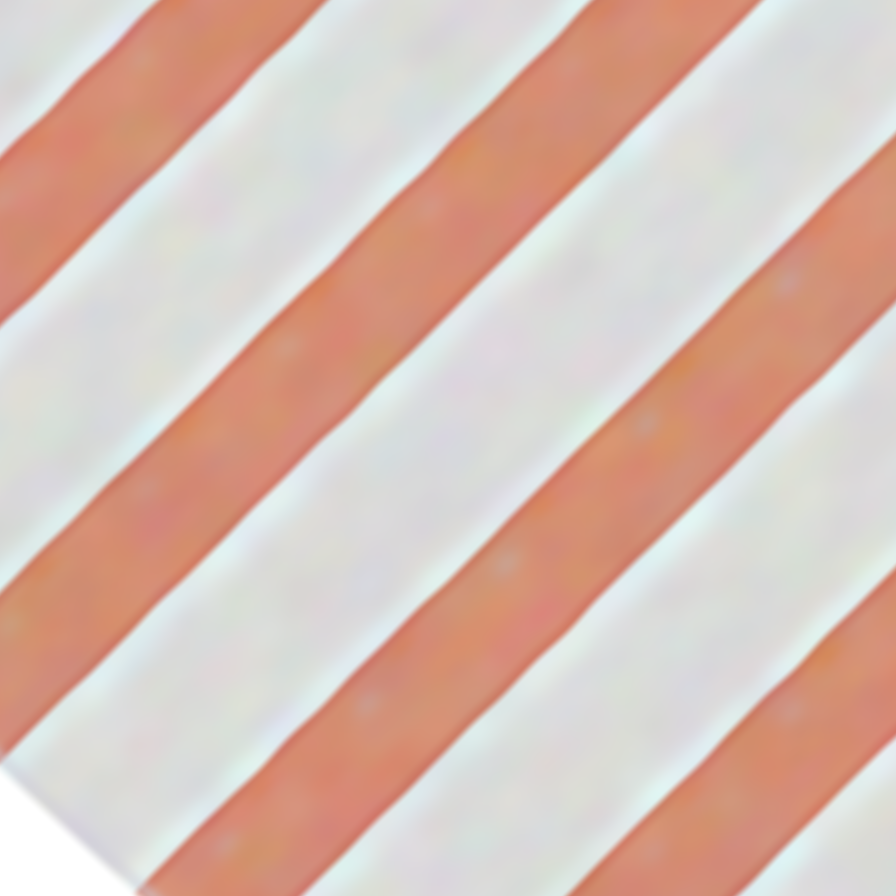
Write a Shadertoy shader that draws this pattern.

```glsl
// Diagonal terracotta stripes on pale grey, with one white cut corner at lower left.
// Each stripe is a distance to the nearest repeated center line, dressed with dark rims,
// cool halos, regularly spaced flecks and soft blotches of hashless-sine value noise.

#define STRIPE_PITCH  0.4852   // measured along one canvas side
#define STRIPE_START  0.2715   // first center line, from the upper left corner
#define STRIPE_HALF   0.0950
#define EDGE_SOFT     0.0075
#define FLECK_PITCH   0.3125
#define BLOTCH_SCALE  17.0
#define BLOTCH_AMOUNT 0.050
#define GREY  vec3(0.853, 0.856, 0.850)
#define CLAY  vec3(0.832, 0.556, 0.452)
#define RIM   vec3(0.800, 0.455, 0.375)
#define HALO  vec3(0.885, 0.945, 0.945)

vec3 hash32(vec2 p) {
    vec3 q = fract(p.xyx * vec3(0.1031, 0.1030, 0.0973));
    q += dot(q, q.yxz + 33.33);
    return fract((q.xxy + q.yzz) * q.zyx);
}

// Smooth colour noise, centered on zero
vec3 blotches(vec2 p) {
    vec2 cell = floor(p), f = fract(p);
    f = f * f * (3.0 - 2.0 * f);
    vec3 low  = mix(hash32(cell), hash32(cell + vec2(1, 0)), f.x);
    vec3 high = mix(hash32(cell + vec2(0, 1)), hash32(cell + vec2(1, 1)), f.x);
    return mix(low, high, f.y) - 0.5;
}

float spot(vec2 offset, vec2 radius) {
    vec2 q = offset / radius;
    return exp(-dot(q, q));
}

void mainImage(out vec4 fragColor, in vec2 fragCoord) {
    vec2 uv = fragCoord / iResolution.xy;
    float pixel = 1.0 / min(iResolution.x, iResolution.y);
    float soft = max(EDGE_SOFT, pixel);

    // Diagonal axes: across the stripes, and along them
    float across = uv.x + 1.0 - uv.y;
    float along = uv.x + uv.y;
    float index = floor((across - STRIPE_START) / STRIPE_PITCH + 0.5);
    float offset = across - STRIPE_START - index * STRIPE_PITCH;

    // Slight waver of the edges
    vec3 waver = blotches(vec2(along * 14.0, index * 7.0 + sign(offset) * 2.0 + 40.0));
    float dist = abs(offset) - STRIPE_HALF + 0.004 * waver.x;

    // Pale ground with a halo, wider on the lower side of each stripe
    float haloWidth = offset > 0.0 ? 0.034 : 0.025;
    float halo = exp(-pow(max(dist - 0.012, 0.0) / haloWidth, 2.0));
    vec3 ground = mix(GREY, HALO, halo * (0.80 + 0.5 * waver.y));

    // Clay stripe with darker, redder rims
    vec3 clay = mix(CLAY, RIM, 0.75 * smoothstep(-0.024, -0.003, dist));

    // Flecks repeat along each stripe; outer stripes shift by half a step
    float phase = abs(index - 1.5) > 1.0 ? 0.5 : 0.0;
    float step1 = fract(along / FLECK_PITCH + phase + 0.5) - 0.5;
    float step2 = fract(along / FLECK_PITCH + phase + 0.17) - 0.5;
    float mauve = spot(vec2(step1 * FLECK_PITCH, offset + 0.047), vec2(0.028, 0.020));
    float amber = spot(vec2(step2 * FLECK_PITCH, offset + 0.073), vec2(0.036, 0.016));
    clay = mix(clay, vec3(0.80, 0.62, 0.57), mauve * (index == 2.0 ? 0.75 : 0.45));
    clay = mix(clay, vec3(0.85, 0.51, 0.33), amber * 0.55);

    // Blotchy tint, stronger in the clay
    vec2 grain = vec2(along * 0.7, across) * BLOTCH_SCALE;
    vec3 tint = blotches(grain) + 0.4 * blotches(grain * 2.1 + 19.0);
    ground += tint * BLOTCH_AMOUNT * 0.8;
    clay += tint * BLOTCH_AMOUNT * vec3(0.8, 1.1, 1.4);

    vec3 color = mix(clay, ground, smoothstep(-soft, soft, dist));

    // White corner with a faint lavender border
    float corner = dot(uv - vec2(0.0, 0.143), normalize(vec2(0.135, 0.147)));
    float border = exp(-pow((corner - 0.009) / 0.009, 2.0));
    color = mix(color, vec3(0.81, 0.80, 0.85), 0.45 * border);
    color = mix(vec3(1.0), color, smoothstep(-0.008, max(0.007, pixel), corner));

    fragColor = vec4(clamp(color, 0.0, 1.0), 1.0);
}
```
